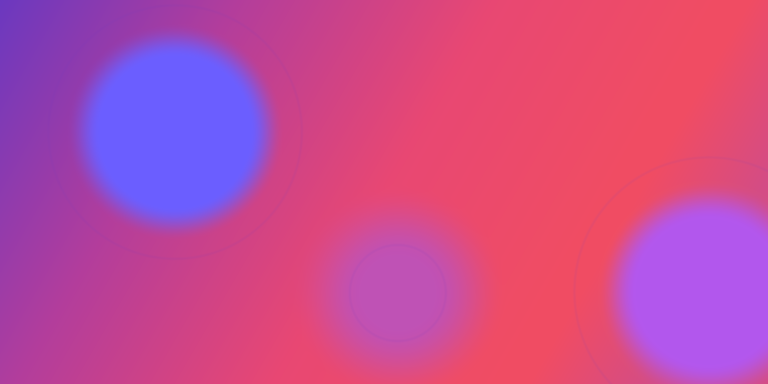
Give the GLSL for this background, as a WebGL 1 fragment shader.

```glsl
precision highp float;
// Three soft glowing discs over a slanted violet-to-coral gradient.
// The gradient blends colour stops along a tilted axis; each disc is a
// smooth radial falloff, with a faint ring around its centre.
uniform vec2 u_resolution;

const vec3 VIOLET = vec3(0.42, 0.22, 0.75);
const vec3 PLUM   = vec3(0.70, 0.24, 0.61);
const vec3 ROSE   = vec3(0.91, 0.28, 0.45);
const vec3 CORAL  = vec3(0.94, 0.30, 0.39);
const vec3 MAUVE  = vec3(0.83, 0.30, 0.52);
const vec3 BLUE   = vec3(0.42, 0.37, 1.00);
const vec3 ORCHID = vec3(0.75, 0.32, 0.71);
const vec3 PURPLE = vec3(0.70, 0.34, 0.93);

// Linear blend towards the next stop between positions a and b.
vec3 addStop(vec3 base, vec3 next, float a, float b, float t) {
  return mix(base, next, clamp((t - a) / (b - a), 0.0, 1.0));
}

// Slanted gradient, t = 0 at the top left and 1 at the bottom right.
vec3 backdrop(vec2 p, float aspect) {
  vec2 axis = vec2(0.866, 0.5);
  float t = dot(vec2(p.x, 1.0 - p.y), axis) / dot(vec2(aspect, 1.0), axis);
  vec3 c = addStop(VIOLET, PLUM, 0.0, 0.24, t);
  c = addStop(c, ROSE, 0.24, 0.50, t);
  c = addStop(c, CORAL, 0.50, 0.72, t);
  return addStop(c, MAUVE, 0.76, 0.88, t);
}

// Disc that is solid up to inner and fades out at outer.
vec3 softDisc(vec3 base, vec3 tint, vec2 p, vec2 centre, float inner, float outer) {
  float d = length(p - centre);
  return mix(base, tint, 1.0 - smoothstep(inner, outer, d));
}

// Thin, barely visible circle.
vec3 faintRing(vec3 base, vec3 tint, vec2 p, vec2 centre, float radius) {
  float d = abs(length(p - centre) - radius);
  return mix(base, tint, 0.08 * (1.0 - smoothstep(0.0, 0.006, d)));
}

void main() {
  vec2 p = gl_FragCoord.xy / u_resolution.y;
  float aspect = u_resolution.x / u_resolution.y;

  // Disc centres, placed relative to the canvas width.
  vec2 left   = vec2(0.228 * aspect, 0.656);
  vec2 middle = vec2(0.518 * aspect, 0.237);
  vec2 right  = vec2(0.923 * aspect, 0.240);

  vec3 color = backdrop(p, aspect);

  // Discs
  color = softDisc(color, BLUE, p, left, 0.195, 0.285);
  color = softDisc(color, ORCHID, p, middle, 0.090, 0.285);
  color = softDisc(color, PURPLE, p, right, 0.190, 0.290);

  // Rings
  color = faintRing(color, VIOLET, p, left, 0.330);
  color = faintRing(color, VIOLET, p, middle, 0.125);
  color = faintRing(color, VIOLET, p, right, 0.350);

  gl_FragColor = vec4(color, 1.0);
}
```
